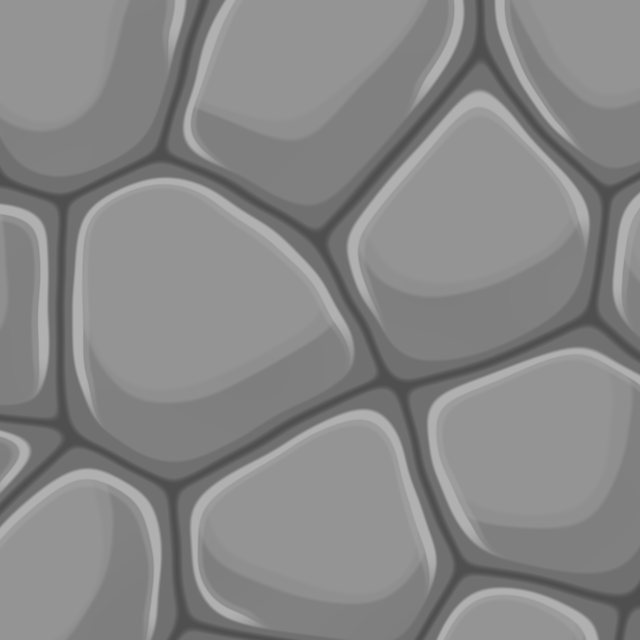
Write a Shadertoy shader that draws this texture.

```glsl
// Hand-painted cobblestones: large rounded grey stones in dark, soft grooves.
// Staggered cellular sites give the stones; smooth minima of the distances to
// their sides give the grooves, the bright upper rims and the lower shading.

const float STONES_ACROSS = 2.75;
const float JITTER = 0.62;

const vec3 CRACK  = vec3(0.31);
const vec3 GROOVE = vec3(0.36);
const vec3 BEVEL  = vec3(0.44);
const vec3 SHADE  = vec3(0.50);
const vec3 FACE   = vec3(0.58);
const vec3 RIM    = vec3(0.69);

vec2 hash2(vec2 cell) {
    vec2 q = vec2(dot(cell, vec2(127.1, 311.7)), dot(cell, vec2(269.5, 183.3)));
    return fract(sin(q) * 43758.55);
}

// Layered sines, roughly -1 to 1
float wobble(vec2 p, float freq, float phase) {
    return 0.6 * sin(p.x * freq + 1.7 * sin(p.y * freq * 0.7 + phase))
         + 0.4 * sin(p.y * freq * 1.6 - p.x * freq * 0.8 + phase * 2.3);
}

// Centre of a stone, in canvas units
vec2 stoneSite(vec2 cell) {
    vec2 stagger = vec2(0.5 * mod(cell.y, 2.0), 0.0);
    return (cell + 0.5 + stagger + JITTER * (hash2(cell) - 0.5)) / STONES_ACROSS;
}

vec2 nearestCell(vec2 p) {
    vec2 base = floor(p * STONES_ACROSS);
    vec2 best = base;
    float bestDist = 1e5;
    for (int y = -2; y <= 2; y++)
    for (int x = -2; x <= 2; x++) {
        vec2 cell = base + vec2(x, y);
        float dist = length(p - stoneSite(cell));
        if (dist < bestDist) { bestDist = dist; best = cell; }
    }
    return best;
}

// Distance inward from the stone's sides, seen from p + shift;
// a larger rounding blends the corners more
float sideDistance(vec2 p, vec2 home, vec2 shift, float rounding) {
    vec2 site = stoneSite(home);
    float sum = 0.0;
    for (int y = -2; y <= 2; y++)
    for (int x = -2; x <= 2; x++) {
        if (x == 0 && y == 0) continue;
        vec2 other = stoneSite(home + vec2(x, y));
        float side = dot(0.5 * (site + other) - p - shift, normalize(other - site));
        sum += exp(-side / rounding);
    }
    return -rounding * log(sum);
}

// Soft step centred on an edge
float brushEdge(float edge, float softness, float value) {
    return smoothstep(edge - softness, edge + softness, value);
}

void mainImage(out vec4 fragColor, in vec2 fragCoord) {
    vec2 uv = fragCoord / min(iResolution.x, iResolution.y);

    // Bend the straight cell sides into hand-drawn curves
    vec2 p = uv + 0.013 * vec2(wobble(uv, 8.0, 1.0), wobble(uv, 9.0, 4.0));
    p += 0.0015 * vec2(wobble(uv, 38.0, 2.0), wobble(uv, 35.0, 5.0));

    vec2 home = nearestCell(p);
    vec2 stoneRandom = hash2(home + 37.0);
    vec2 outward = normalize(p - stoneSite(home) + 1e-5);

    float crack = sideDistance(p, home, vec2(0.0), 0.008);
    float body = sideDistance(p, home, vec2(0.0), 0.026);

    // Lit face above a two-layer shadow that falls to the lower right
    vec2 shadeShift = vec2(mix(0.0, 0.075, stoneRandom.x), -mix(0.06, 0.10, stoneRandom.y));
    float lit = sideDistance(p, home, shadeShift, 0.035) + 0.006 * wobble(uv, 17.0, 3.0);
    float litSoft = lit + 0.010 * wobble(uv, 11.0, 6.0);
    float light = 0.75 * brushEdge(0.018, 0.004, lit) + 0.25 * brushEdge(0.033, 0.005, litSoft);
    vec3 color = mix(SHADE, FACE, light);
    color += 0.006 * (1.0 - light) * wobble(uv, 14.0, 8.0);

    // Bright rim, tapering away along the lower side
    float facing = dot(outward, vec2(-0.25, 1.0)) + 0.15 * (stoneRandom.x - 0.5);
    float strength = smoothstep(-0.75, -0.25, facing);
    float width = 0.012 * strength * (1.0 + 0.35 * wobble(uv, 13.0, 2.0));
    float rim = strength * (1.0 - brushEdge(0.020 + width, 0.0025, body));
    float glow = 0.3 * strength * (1.0 - brushEdge(0.022 + 1.5 * width, 0.003, body));
    color = mix(color, RIM, max(rim, glow));

    // Bevel, groove and crack, painted from wide to narrow
    float bevelEdge = 0.019 + 0.002 * wobble(uv, 21.0, 7.0);
    color = mix(BEVEL, color, brushEdge(bevelEdge, 0.003, body));
    color = mix(GROOVE, color, brushEdge(0.0075, 0.003, crack));
    color = mix(CRACK, color, brushEdge(0.0035, 0.003, crack));

    fragColor = vec4(color, 1.0);
}
```
